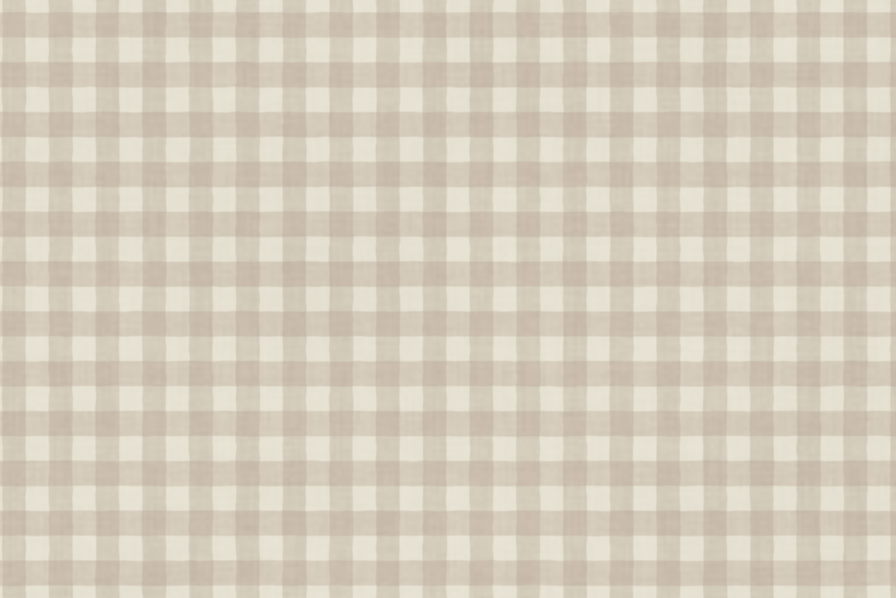
Write a Shadertoy shader that draws this pattern.

```glsl
// Woven gingham cloth: beige bands crossing on cream, with fine linen threads.

const vec2 REPEATS = vec2(19.17, 12.0);   // checks across and down
const vec2 BAND_CENTER = vec2(0.30, 0.5); // first band centre, in repeats
const float BAND_WIDTH = 0.505;           // share of one repeat

const vec3 CREAM = vec3(0.900, 0.882, 0.822);
const vec3 WARP_BEIGE = vec3(0.828, 0.798, 0.732);
const vec3 WEFT_BEIGE = vec3(0.834, 0.796, 0.733);
const vec3 CROSS_BEIGE = vec3(0.788, 0.738, 0.675);

float hash(vec2 p) {
    return fract(sin(dot(p, vec2(127.1, 311.7))) * 43758.5453);
}

float valueNoise(vec2 p) {
    vec2 cell = floor(p);
    vec2 f = fract(p);
    f = f * f * (3.0 - 2.0 * f);
    float bottom = mix(hash(cell), hash(cell + vec2(1.0, 0.0)), f.x);
    float top = mix(hash(cell + vec2(0.0, 1.0)), hash(cell + vec2(1.0, 1.0)), f.x);
    return mix(bottom, top, f.y);
}

// Noise centred on zero
float signedNoise(vec2 p) {
    return valueNoise(p) - 0.5;
}

// Coverage of a repeating band centred on whole numbers
float band(float x, float width, float softness) {
    float d = abs(fract(x + 0.5) - 0.5) - 0.5 * width;
    return 1.0 - smoothstep(-softness, softness, d);
}

// Streaks along both thread directions plus uneven fibre
float threads(vec2 p) {
    float warp = signedNoise(p * vec2(260.0, 24.0));
    float weft = signedNoise(p * vec2(28.0, 250.0) + 37.0);
    float fibre = signedNoise(p * 190.0 + 91.0);
    return 0.4 * warp + 0.35 * weft + 0.35 * fibre;
}

void mainImage(out vec4 fragColor, in vec2 fragCoord) {
    vec2 uv = fragCoord / iResolution.xy;
    vec2 p = fragCoord / iResolution.x;

    // Slightly uneven band edges
    vec2 wobble = vec2(signedNoise(vec2(uv.x * 38.0, uv.y * 60.0)),
                       signedNoise(vec2(uv.x * 80.0, uv.y * 24.0) + 17.0));
    vec2 grid = uv * REPEATS - BAND_CENTER + 0.025 * wobble;
    vec2 softness = max(REPEATS / iResolution.xy * 0.7, vec2(0.025));

    // Crossing bands
    float warp = band(grid.x, BAND_WIDTH, softness.x);
    float weft = band(grid.y, BAND_WIDTH, softness.y);
    vec3 color = mix(mix(CREAM, WARP_BEIGE, warp),
                     mix(WEFT_BEIGE, CROSS_BEIGE, warp), weft);

    // Weave grain, stronger in the dyed bands, and faint broad shading
    float grain = threads(p) * mix(0.022, 0.045, max(warp, weft));
    float shading = 0.010 * signedNoise(p * 9.0 + 5.0);
    color += grain + shading;

    fragColor = vec4(color, 1.0);
}
```
